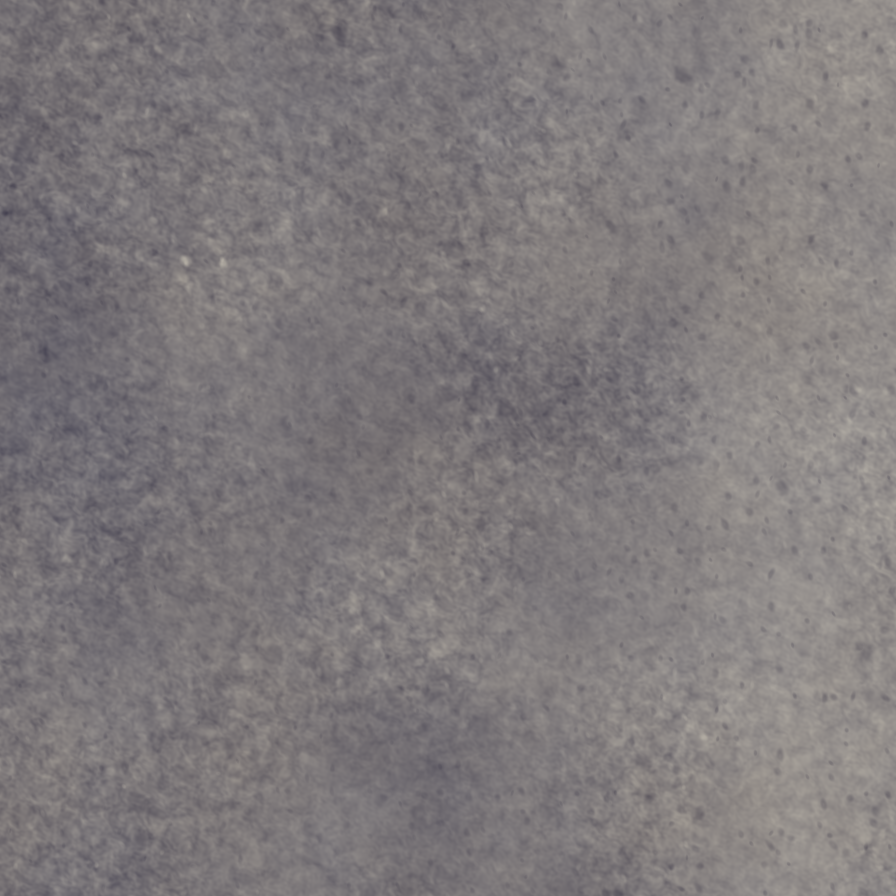
Write a WebGL 2 fragment shader that draws this texture.

```glsl
#version 300 es
precision highp float;

#define BASE_TONE 0.458
#define SIDE_LIGHT 0.100
#define PATCH_CONTRAST 0.125
#define GRAIN_CONTRAST 0.165
#define GRAIN_SCALE 46.0
#define SCUFF_STRENGTH 0.065
#define PIT_DEPTH 0.085
#define CHIP_LIGHT 0.10
#define TINT_DRIFT 0.018
#define DARK_STONE vec3(0.437, 0.419, 0.438)
#define PALE_STONE vec3(0.582, 0.562, 0.550)

uniform vec2 u_resolution;
out vec4 fragColor;

float hash(vec2 p) {
    return fract(sin(dot(p, vec2(127.1, 311.7))) * 43758.5453);
}

vec2 hash2(vec2 p) {
    return vec2(hash(p), hash(p + vec2(37.2, 17.9)));
}

mat2 rotation(float angle) {
    float c = cos(angle), s = sin(angle);
    return mat2(c, s, -s, c);
}

float cornerSlope(vec2 corner, vec2 offset) {
    return dot(hash2(corner) * 2.0 - 1.0, offset);
}

// Gradient noise, centred on zero
float noise(vec2 p) {
    vec2 i = floor(p), f = fract(p);
    vec2 u = f * f * f * (f * (f * 6.0 - 15.0) + 10.0);
    vec2 e = vec2(1.0, 0.0);
    float low = mix(cornerSlope(i, f), cornerSlope(i + e, f - e), u.x);
    float high = mix(cornerSlope(i + e.yx, f - e.yx), cornerSlope(i + 1.0, f - 1.0), u.x);
    return mix(low, high, u.y);
}

float fbm(vec2 p, int octaves, float gain) {
    float sum = 0.0, amplitude = 0.6;
    for (int i = 0; i < octaves; i++) {
        sum += amplitude * noise(p);
        p = rotation(0.65) * p * 1.93 + 11.3;
        amplitude *= gain;
    }
    return sum;
}

// Soft ellipses, at most one per cell; share is the fraction of filled cells
float scatter(vec2 p, float cells, float share, float radius) {
    vec2 q = p * cells;
    vec2 home = floor(q);
    float cover = 0.0;
    for (int y = -1; y <= 1; y++) {
        for (int x = -1; x <= 1; x++) {
            vec2 id = home + vec2(x, y);
            vec2 seed = hash2(id + cells);
            float present = step(hash(id + 71.3), share);
            vec2 d = rotation(1.2 * seed.x - 0.9) * (q - id - 0.15 - 0.7 * seed);
            d.x *= 1.1 + 0.8 * seed.y;
            float size = radius * (0.55 + 0.75 * hash(id + 29.6));
            cover = max(cover, present * (1.0 - smoothstep(0.3, 1.3, length(d) / size)));
        }
    }
    return cover;
}

void main() {
    vec2 p = gl_FragCoord.xy / min(u_resolution.x, u_resolution.y);
    vec2 warp = vec2(noise(p * 48.0 + 4.1), noise(p * 48.0 + 53.7));
    vec2 rough = p + 0.004 * warp;

    // Broad light and stains
    float side = smoothstep(0.48, 0.98, p.x + 0.12 * noise(p * 2.6 + 8.0) - 0.08 * (p.y - 0.5));
    float stain = fbm(rotation(0.4) * p * vec2(4.2, 3.6) + 21.7, 4, 0.68);
    vec2 toShade = (p - vec2(0.03, 0.68)) * vec2(8.0, 6.5);
    float shade = exp(-dot(toShade, toShade));
    float tone = BASE_TONE + SIDE_LIGHT * side + PATCH_CONTRAST * stain - 0.04 * shade;

    // Slanted blotchy grain, calmer in some areas
    float worn = smoothstep(-0.3, 0.25, noise(p * 4.5 + 61.0) + 0.3 * (0.45 - p.x));
    vec2 grainPoint = rotation(0.6) * rough * GRAIN_SCALE * vec2(1.0, 1.2);
    float grain = fbm(grainPoint, 3, 0.85);
    tone += GRAIN_CONTRAST * grain * mix(0.65, 1.1, worn);

    // Pale broken crumbs and threads in the worn zone
    float zone = smoothstep(0.42, 0.08, abs(p.x - 0.32)) * worn;
    float ridge = 1.0 - smoothstep(0.0, 0.2, abs(noise(rough * 25.0 + 90.0)));
    float broken = smoothstep(0.02, 0.36, noise(rough * 42.0 + 33.0));
    float scuff = ridge * broken * zone;
    tone += SCUFF_STRENGTH * scuff;

    // Dark pits and bright chips
    float pits = scatter(rough, 66.0, 0.20, 0.36) * mix(0.5, 0.9, side);
    float holes = scatter(rough + 3.7, 22.0, 0.035, 0.24);
    float chips = scatter(rough + 7.1, 56.0, 0.12, 0.34) * mix(0.35, 0.8, worn);
    float glints = scatter(p + 5.3, 30.0, 0.03, 0.20) * zone;
    tone -= PIT_DEPTH * max(pits, holes);
    tone += CHIP_LIGHT * (0.7 * chips + 1.5 * glints);

    // Cool shadows, warm highlights and slow tint changes
    vec3 color = mix(DARK_STONE, PALE_STONE, (tone - 0.425) / 0.142);
    float drift = noise(p * 5.0 + 14.0) + 0.4 * noise(p * 23.0 + 2.0) + 0.2 * scuff - 0.35 * shade;
    color += TINT_DRIFT * drift * vec3(0.6, 0.1, -0.9);
    fragColor = vec4(clamp(color, 0.0, 1.0), 1.0);
}
```
